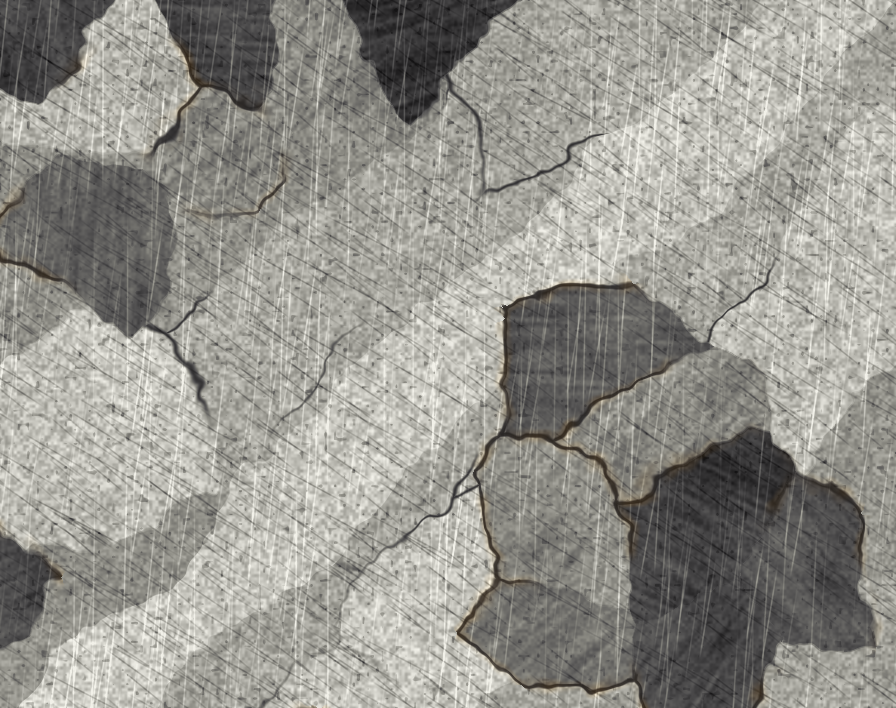
Reproduce this texture procedurally as a WebGL 2 fragment shader.

```glsl
#version 300 es
precision highp float;
// Etched, scratched metal: pale diagonal bands, grey crystal grains and dark clusters.
uniform vec2 u_resolution;
out vec4 fragColor;

struct Grain { vec2 id; vec2 neighbour; float edge; };

float hash(vec2 p) {
  vec3 q = fract(p.xyx * 0.1031);
  q += dot(q, q.yzx + 33.33);
  return fract((q.x + q.y) * q.z);
}

vec2 hash2(vec2 p) { return vec2(hash(p + 11.3), hash(p + 47.9)); }

float noise(vec2 p) {
  vec2 i = floor(p), f = fract(p);
  f = f * f * (3.0 - 2.0 * f);
  return mix(mix(hash(i), hash(i + vec2(1, 0)), f.x),
             mix(hash(i + vec2(0, 1)), hash(i + vec2(1, 1)), f.x), f.y);
}

vec2 noise2(vec2 p) { return vec2(noise(p), noise(p + 37.7)) - 0.5; }

// Coordinates along and across a direction
vec2 turn(vec2 p, float a) {
  return vec2(dot(p, vec2(cos(a), sin(a))), dot(p, vec2(-sin(a), cos(a))));
}

// Voronoi cell, the cell across its closest border, and the distance to it
Grain findGrain(vec2 p) {
  vec2 base = floor(p), nearest = vec2(0);
  float best = 9.0;
  Grain g = Grain(base, base, 9.0);
  for (int k = 0; k < 9; k++) {
    vec2 cell = base + vec2(k % 3, k / 3) - 1.0;
    vec2 r = cell + hash2(cell) - p;
    if (dot(r, r) < best) { best = dot(r, r); nearest = r; g.id = cell; }
  }
  for (int k = 0; k < 25; k++) {
    vec2 cell = g.id + vec2(k % 5, k / 5) - 2.0;
    vec2 r = cell + hash2(cell) - p;
    if (cell == g.id) continue;
    float d = dot(0.5 * (nearest + r), normalize(r - nearest));
    if (d < g.edge) { g.edge = d; g.neighbour = cell; }
  }
  return g;
}

float coarseTone(vec2 id) {
  float h = hash(id + 5.0);
  return mix(0.54, 0.71, h) + 0.05 * step(0.75, h);
}

// Distance to the closest cluster centre on a brick lattice
float clusterDistance(vec2 p) {
  vec2 period = vec2(1.28, 1.2), q = p - vec2(0.25, 0.85);
  vec2 a = mod(q + 0.5 * period, period) - 0.5 * period;
  vec2 b = mod(q, period) - 0.5 * period;
  return min(length(a), length(b));
}

// Tone and coverage of a small grain
vec2 smallGrain(vec2 id) {
  float h = hash(id + 21.0);
  float inside = 1.0 - smoothstep(0.2, 0.32, clusterDistance((id + hash2(id)) / 5.5));
  float tone = h < 0.62 ? mix(0.23, 0.43, h / 0.62) : 0.52;
  return vec2(tone, step(h, mix(0.05, 0.82, inside)));
}

float scratches(vec2 p, float angle, vec2 freq, float density, float seed) {
  vec2 q = turn(p, angle) * freq;
  q.x += 17.0 * hash(vec2(floor(q.y), seed));
  vec2 id = floor(q) + seed, f = fract(q);
  float y = 0.5 + 0.5 * (hash(id) - 0.5) + 0.4 * (hash(id + 7.0) - 0.5) * (f.x - 0.5);
  float line = 1.0 - smoothstep(0.0, 0.0021 * freq.y, abs(f.y - y));
  float ends = smoothstep(0.0, 0.2, f.x) * (1.0 - smoothstep(0.6, 1.0, f.x));
  return line * ends * step(hash(id + 3.0), density) * (0.4 + 0.6 * hash(id + 9.0));
}

void main() {
  vec2 p = gl_FragCoord.xy / u_resolution.y;
  float pixel = 1.0 / u_resolution.y;
  vec2 w = p + 0.06 * noise2(p * 6.0) + 0.022 * noise2(p * 24.0) + 0.009 * noise2(p * 70.0);

  // Broad grains stretched along the diagonal
  Grain g = findGrain(turn(w, 0.75) * vec2(2.0, 4.2) + 3.0);
  float seam = 0.5 - 0.5 * smoothstep(0.0, 4.0 * pixel, g.edge);
  float tone = mix(coarseTone(g.id), coarseTone(g.neighbour), seam);
  float broadCrack = (1.0 - smoothstep(0.0, 0.015, g.edge)) * smoothstep(0.55, 0.7, noise(p * 4.0 + 8.0));

  // Continuous pale band
  float across = abs(turn(w, 0.75).y + 0.075) - 0.068 - 0.05 * (noise(p * 4.5) - 0.5);
  float band = 1.0 - smoothstep(-pixel, pixel, across);
  tone = mix(tone, 0.76, band);
  broadCrack *= 1.0 - band;

  // Clustered dark grains, brushed in their own directions
  Grain s = findGrain(w * 5.5);
  vec2 own = smallGrain(s.id), other = smallGrain(s.neighbour);
  seam = 0.5 - 0.5 * smoothstep(0.0, 8.0 * pixel, s.edge);
  float cover = mix(own.y, other.y, seam);
  float brushed = noise(turn(p, 6.28 * hash(s.id)) * vec2(12, 150)) - 0.5;
  float shade = mix(own.x, other.x, seam * other.y) + 0.11 * brushed + 0.12 * (noise(p * 9.0) - 0.5);
  tone = mix(tone, shade, cover);
  float rim = max(own.y, other.y) * smoothstep(0.45, 0.62, noise(p * 7.0 + 4.0));
  float crack = max(broadCrack * (1.0 - cover), rim * (1.0 - smoothstep(0.006, 0.026, s.edge)));

  // Mottling, speckle and pits, stronger on pale metal
  float contrast = mix(0.35, 1.0, smoothstep(0.3, 0.75, tone));
  tone += 0.07 * (noise(p * 3.5 + 2.0) - 0.5) + 0.05 * (noise(p * 18.0) - 0.5);
  tone += contrast * (0.24 * (noise(p * 230.0) - 0.5) + 0.13 * (noise(p * 110.0 + 5.0) - 0.5));
  tone -= 0.2 * contrast * smoothstep(0.8, 0.95, noise(p * 150.0 + 31.0));

  // Pale upright scratches and dark slanting ones
  float columns = 0.35 + 0.65 * smoothstep(0.35, 0.7, noise(vec2(p.x * 9.0, p.y * 2.0)));
  for (int i = 0; i < 4; i++) {
    float k = float(i);
    tone += 0.19 * columns * scratches(p, 1.56 - 0.05 * k, vec2(3.0 + k, 42.0 + 7.0 * k), 0.4, 13.0 * k + 1.0);
    tone -= 0.2 * contrast * scratches(p, -0.5 - 0.06 * k, vec2(6.0 + 2.0 * k, 44.0 + 6.0 * k), 0.38, 19.0 * k + 5.0);
  }

  // Cracks with a brownish fringe
  tone = clamp(mix(tone, 0.13, 0.85 * crack), 0.08, 0.95);
  float fringe = rim * (1.0 - smoothstep(0.02, 0.08, s.edge)) * noise(p * 45.0);
  vec3 colour = vec3(tone, tone - 0.004, tone - 0.035 * smoothstep(0.25, 0.6, tone));
  colour += fringe * vec3(0.06, 0.015, -0.05);
  fragColor = vec4(colour, 1.0);
}
```
